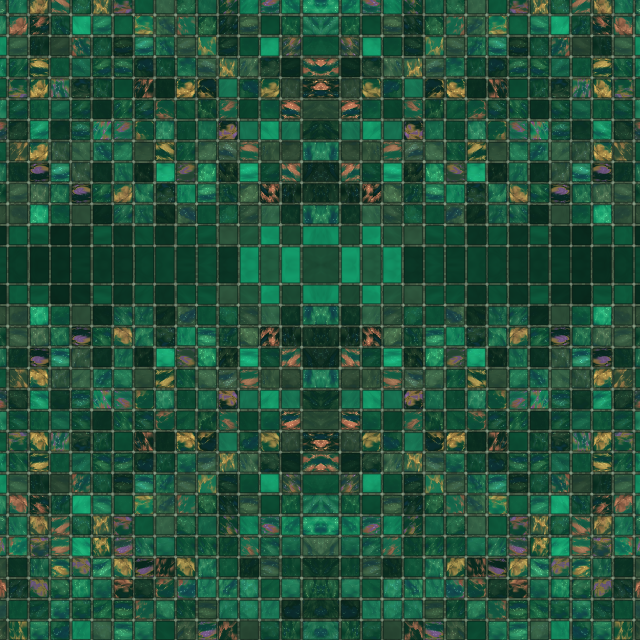
This pattern is drawn by a WebGL 1 fragment shader. Its source:

```glsl
precision highp float;
// Mirrored mosaic of small green glass tiles with thin grey-green grout.
// Folding about one point makes a cross of wider tiles; hashes pick each glass,
// while warped sines and cellular noise add ripples, sheen and pitting.

uniform vec2 u_resolution;

const vec2 FOLD_CENTER = vec2(0.5013, 0.586);
const float PITCH = 0.0328;          // width of an ordinary tile with its grout
const float AXIS_HALF = 0.0300;      // half width of the tiles on the fold axes
const float GROUT_HALF = 0.0014;
const float CORNER = 0.0022;
const float RIM_WIDTH = 0.0024;
const float JITTER = 0.0006;
const float ROWS_TO_EDGE = 17.0;
const float WARM_NEAR = 0.08;        // share of iridescent tiles by the axis
const float WARM_FAR = 0.36;         // and far above or below it

const vec3 DEEP = vec3(0.035, 0.180, 0.125);
const vec3 FOREST = vec3(0.045, 0.300, 0.200);
const vec3 JADE = vec3(0.085, 0.420, 0.300);
const vec3 EMERALD = vec3(0.070, 0.570, 0.390);
const vec3 MOSS = vec3(0.200, 0.320, 0.230);
const vec3 GOLD = vec3(0.680, 0.570, 0.300);
const vec3 COPPER = vec3(0.650, 0.420, 0.310);
const vec3 VIOLET = vec3(0.420, 0.310, 0.480);
const vec3 BLUE = vec3(0.070, 0.270, 0.360);
const vec3 GROUT = vec3(0.270, 0.340, 0.260);
const vec3 SHADOW = vec3(0.025, 0.090, 0.065);

float hash(vec2 p) {
  vec3 q = fract(vec3(p.xyx) * vec3(0.1031, 0.1030, 0.0973));
  q += dot(q, q.yzx + 33.33);
  return fract((q.x + q.y) * q.z);
}

vec2 hash2(vec2 p) {
  return vec2(hash(p + 11.7), hash(p + 47.3));
}

mat2 rotation(float a) {
  return mat2(cos(a), sin(a), -sin(a), cos(a));
}

// Layered sines, each bending the next; roughly -1 to 1.
float ripple(vec2 p, float seed) {
  float sum = 0.0;
  float weight = 0.5;
  for (int i = 0; i < 4; i++) {
    p = rotation(1.1) * p * 1.6 + 0.7 * sin(p.yx * 1.3 + seed);
    sum += weight * sin(p.x + seed) * cos(p.y * 0.6 - seed);
    weight *= 0.7;
  }
  return sum;
}

// Distance to the nearest scattered point.
float cellular(vec2 p) {
  vec2 cell = floor(p);
  float nearest = 2.0;
  for (int y = -1; y <= 1; y++) {
    for (int x = -1; x <= 1; x++) {
      vec2 c = cell + vec2(float(x), float(y));
      nearest = min(nearest, length(c + hash2(c) - p));
    }
  }
  return nearest;
}

float roundedBox(vec2 p, vec2 halfSize, float radius) {
  vec2 d = abs(p) - halfSize + radius;
  return length(max(d, 0.0)) + min(max(d.x, d.y), 0.0) - radius;
}

vec3 glassBase(vec2 id) {
  float pick = hash(id + 3.1);
  vec3 glass = mix(DEEP, FOREST, step(0.27, pick));
  glass = mix(glass, JADE, step(0.58, pick));
  glass = mix(glass, EMERALD, step(0.87, pick));
  glass = mix(glass, MOSS, step(0.84, hash(id + 8.6)) * 0.8);
  // Checkered bright tiles around the fold point, dark ones along the row.
  if (id.y < 0.5) glass = mix(DEEP, FOREST, 0.7 * hash(id + 5.0));
  if (id.y < 1.5 && id.x < 3.5)
    glass = mix(mix(FOREST, MOSS, 0.45), EMERALD, mod(id.x + id.y, 2.0));
  return glass * (0.85 + 0.3 * hash(id + 19.0));
}

vec3 glassColor(vec2 id, vec2 q) {
  float seed = 40.0 * hash(id + 29.0);
  vec2 turned = rotation(seed) * q;
  float wave = ripple(turned * vec2(2.0, 3.4), seed);
  float fine = ripple(turned * vec2(4.0, 8.0) + wave, seed + 4.0);
  float pits = smoothstep(0.32, 0.08, cellular(q * 7.0 + id * 9.0));
  float rough = hash(id + 61.0) * step(1.5, id.y);

  vec3 glass = glassBase(id) * (1.0 + (0.10 + 0.38 * rough) * wave + 0.18 * rough * fine);
  glass = mix(glass, BLUE, 0.6 * rough * smoothstep(0.15, 0.7, -wave));

  // Oily sheen: gold or copper bands, some passing into violet.
  float warmShare = mix(WARM_NEAR, WARM_FAR, min(id.y / ROWS_TO_EDGE, 1.0));
  float warm = step(hash(id + 71.0), warmShare) * step(0.5, id.y);
  vec3 sheen = mix(GOLD, COPPER, smoothstep(0.35, 0.7, hash(id + 83.0) + 0.2 * wave));
  sheen = mix(sheen, VIOLET, step(0.65, hash(id + 97.0)) * smoothstep(-0.1, 0.5, fine));
  float streak = smoothstep(-0.35, 0.55, wave + 0.6 * fine);
  glass = mix(glass, sheen * (0.85 + 0.4 * fine), streak * (0.85 * warm + 0.20 * rough));
  glass += vec3(0.16, 0.22, 0.15) * pits * rough * smoothstep(-0.1, 0.6, fine);
  return glass;
}

void main() {
  float pixel = 1.0 / u_resolution.y;
  vec2 m = abs(gl_FragCoord.xy * pixel - FOLD_CENTER);

  // Tile index, centre and size; index 0 is the wide tile on an axis.
  vec2 id = max(floor((m - AXIS_HALF) / PITCH) + 1.0, 0.0);
  vec2 offAxis = step(0.5, id);
  vec2 center = offAxis * (AXIS_HALF + (id - 0.5) * PITCH);
  vec2 halfSize = mix(vec2(AXIS_HALF), vec2(0.5 * PITCH), offAxis);
  vec2 local = m - center;

  vec2 shift = (hash2(id) - 0.5) * 2.0 * JITTER * offAxis;
  float d = roundedBox(local - shift, halfSize - GROUT_HALF, CORNER);

  // Glass with a shaded rim, then grout with pale specks at the joints.
  vec3 glass = glassColor(id, local / PITCH);
  glass = mix(glass, SHADOW, 0.65 * smoothstep(-RIM_WIDTH, 0.0, d));
  vec2 joint = halfSize - abs(local);
  float speck = smoothstep(0.0035, 0.001, length(joint));
  vec3 grout = GROUT * (0.8 + 0.4 * hash(floor(m / 0.004)));
  grout += 0.22 * speck;
  vec3 color = mix(glass, grout, smoothstep(-0.7 * pixel, 0.7 * pixel, d));
  gl_FragColor = vec4(clamp(color, 0.0, 1.0), 1.0);
}
```
